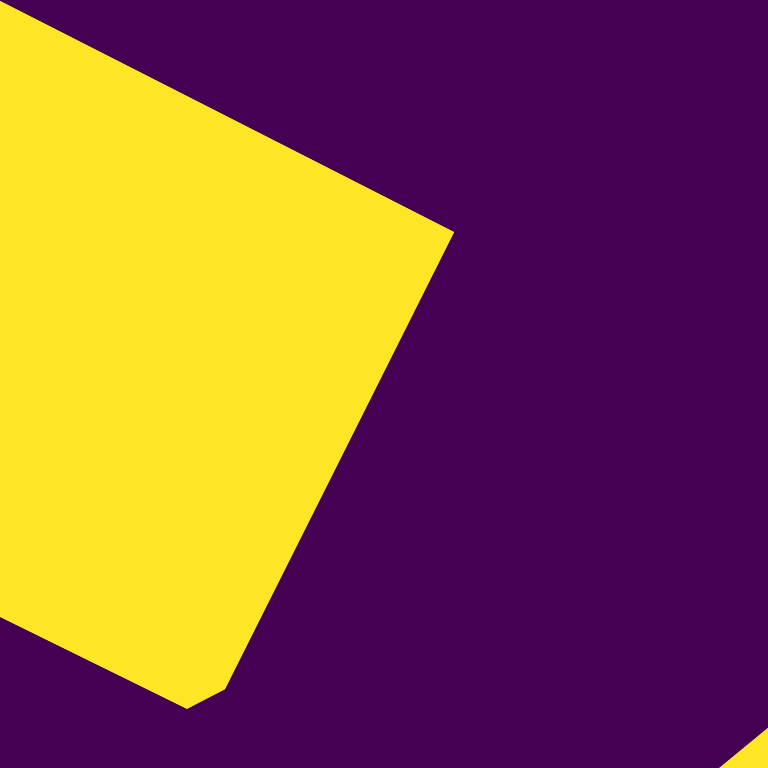
Write a Shadertoy shader that draws this background.

```glsl
// Draws a large tilted yellow block and a small yellow corner wedge on flat purple.

const vec3 PURPLE = vec3(0.267, 0.002, 0.329);
const vec3 YELLOW = vec3(0.993, 0.902, 0.144);

// Signed distance to the line from a to b: negative on its right side.
float sideDistance(vec2 p, vec2 a, vec2 b) {
    vec2 along = normalize(b - a);
    return dot(p - a, vec2(-along.y, along.x));
}

// Convex block with a clipped lower corner, open beyond the left border.
float blockDistance(vec2 p) {
    vec2 topLeft = vec2(0.0, 0.9990);
    vec2 rightCorner = vec2(0.5915, 0.6979);
    vec2 clipRight = vec2(0.2930, 0.1025);
    vec2 clipLeft = vec2(0.2435, 0.0768);
    vec2 bottomLeft = vec2(0.0, 0.1966);

    float d = sideDistance(p, topLeft, rightCorner);
    d = max(d, sideDistance(p, rightCorner, clipRight));
    d = max(d, sideDistance(p, clipRight, clipLeft));
    return max(d, sideDistance(p, clipLeft, bottomLeft));
}

// Wedge that fills the lower right corner.
float wedgeDistance(vec2 p) {
    return sideDistance(p, vec2(0.9362, 0.0), vec2(1.0, 0.0525));
}

// Coverage of a shape, smoothed over one pixel.
float coverage(float d, float pixel) {
    return 1.0 - smoothstep(-0.5 * pixel, 0.5 * pixel, d);
}

void mainImage(out vec4 fragColor, in vec2 fragCoord) {
    vec2 p = fragCoord / iResolution.xy;
    float pixel = 1.0 / min(iResolution.x, iResolution.y);

    // Union of both shapes over the background
    float shape = min(blockDistance(p), wedgeDistance(p));
    fragColor = vec4(mix(PURPLE, YELLOW, coverage(shape, pixel)), 1.0);
}
```
